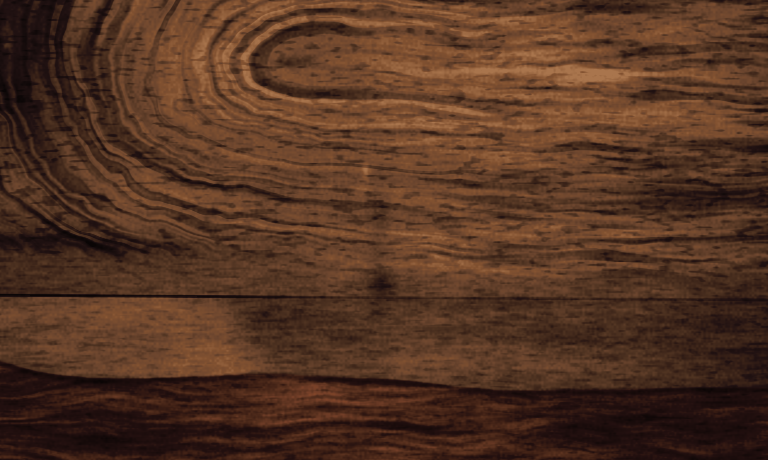
Give the GLSL for this texture, as a WebGL 1 fragment shader.

```glsl
precision highp float;
// Dark walnut boards: swirling figured grain above, pale sapwood and streaked heartwood below.
uniform vec2 u_resolution;

#define KNOT vec2(0.63, 0.882)
#define SEAM_Y 0.358
#define SWIRL_STRETCH 0.74
#define RING_FREQ 115.0
#define FIBRE_FREQ 160.0
#define RING_DEPTH 0.30
#define FIBRE_DEPTH 0.30
#define PORE_DEPTH 0.30
#define VIGNETTE 0.36
#define BRIGHTNESS 0.145

const vec3 CHAR   = vec3(0.13, 0.07, 0.07);
const vec3 COCOA  = vec3(0.22, 0.13, 0.09);
const vec3 UMBER  = vec3(0.31, 0.20, 0.13);
const vec3 WALNUT = vec3(0.42, 0.27, 0.18);
const vec3 AMBER  = vec3(0.51, 0.32, 0.19);
const vec3 HONEY  = vec3(0.62, 0.42, 0.27);

float hash(vec2 p) {
  vec3 q = fract(vec3(p.xyx) * 0.1031);
  q += dot(q, q.yzx + 33.33);
  return fract((q.x + q.y) * q.z);
}

float noise(vec2 p) {
  vec2 i = floor(p), f = fract(p);
  f = f * f * (3.0 - 2.0 * f);
  return mix(mix(hash(i), hash(i + vec2(1, 0)), f.x),
             mix(hash(i + vec2(0, 1)), hash(i + vec2(1, 1)), f.x), f.y);
}

float fbm(vec2 p) {
  float sum = 0.0, amp = 0.5;
  for (int i = 0; i < 4; i++) {
    sum += amp * noise(p);
    p = p * 2.03 + 17.3;
    amp *= 0.5;
  }
  return sum / 0.9375;
}

// One row of fibres, shifted at random so that their ends do not line up
float fibreRow(float x, float row) {
  x += 31.0 * hash(vec2(row, 5.0));
  float f = fract(x);
  return mix(hash(vec2(floor(x), row)), hash(vec2(floor(x) + 1.0, row)), f * f * (3.0 - 2.0 * f));
}

float fibres(vec2 p) {
  float row = floor(p.y);
  return mix(fibreRow(p.x, row), fibreRow(p.x, row + 1.0), smoothstep(0.0, 1.0, p.y - row));
}

// Soft elliptical spot
float spot(vec2 p, vec2 centre, vec2 radius) {
  vec2 q = (p - centre) / radius;
  return exp(-dot(q, q));
}

// Tone 0..1 runs through the palette; below 0 it sinks towards black
vec3 woodColor(float tone) {
  float s = tone * 5.0;
  vec3 c = mix(CHAR, COCOA, clamp(s, 0.0, 1.0));
  c = mix(c, UMBER, clamp(s - 1.0, 0.0, 1.0));
  c = mix(c, WALNUT, clamp(s - 2.0, 0.0, 1.0));
  c = mix(c, AMBER, clamp(s - 3.0, 0.0, 1.0));
  c = mix(c, HONEY, clamp(s - 4.0, 0.0, 1.4));
  return c * clamp(1.0 + 1.2 * tone, 0.3, 1.0);
}

// Rings wrap the knot on its left and run level on its right
float figuredTone(vec2 p) {
  float swirl = 1.0 - smoothstep(0.35, 1.0, p.x);
  vec2 d = p - KNOT + 0.09 * (vec2(fbm(p * 3.0), fbm(p * vec2(2.0, 4.0) + 9.0)) - 0.5);
  d += swirl * (0.022 * (noise(p * 11.0) - 0.5) + 0.010 * (noise(p * 34.0) - 0.5));
  d.y += 0.03 * max(d.x, 0.0) + 0.005 * noise(p * vec2(16.0, 30.0));
  float left = 0.5 * (sqrt(d.x * d.x + 0.01) - d.x);
  float v = length(vec2(left * SWIRL_STRETCH, d.y));
  float along = p.x + 0.6 * swirl * p.y;

  // Wide bands, then dense thin lines that fade in and out
  float broad = 0.50 * (fbm(vec2(p.x * 1.4, v * 18.0)) - 0.5) + 0.55 * (fbm(p * vec2(2.0, 5.0) + 3.0) - 0.5);
  float line = smoothstep(0.45, 0.85, fibres(vec2(along * 6.0 + 7.0, v * RING_FREQ)));
  line += 0.7 * smoothstep(0.5, 0.9, fibres(vec2(along * 4.0, v * RING_FREQ * 0.6)));
  float fibre = fibres(vec2(along * 15.0, v * FIBRE_FREQ)) - 0.5;
  float tone = 0.52 + broad + FIBRE_DEPTH * fibre;
  tone -= RING_DEPTH * line * (0.4 + 1.1 * noise(p * vec2(7.0, 15.0)));

  // Lit and shaded regions, bright streak, eye and corner knot
  tone += 0.22 * spot(p, vec2(1.1, 0.84), vec2(0.5, 0.2)) + 0.16 * spot(p, vec2(0.42, 0.82), vec2(0.2, 0.15));
  tone += 0.36 * spot(p, vec2(1.1, 0.832 + 0.02 * fbm(p * 9.0)), vec2(0.2, 0.013)) * (0.4 + noise(p * vec2(12.0, 90.0)));
  tone -= 0.50 * spot(p, vec2(0.05, 0.93), vec2(0.13, 0.15)) + 0.22 * spot(p, vec2(0.1, 0.65), vec2(0.3, 0.2));
  tone -= 0.45 * spot(d, vec2(0.0), vec2(0.035, 0.010)) + 0.18 * spot(p, vec2(0.62, 0.60), vec2(0.13, 0.03));
  tone += 0.65 * spot(p, vec2(0.012, 0.915), vec2(0.014, 0.03)) * noise(p * 70.0);
  return tone - 0.38 * spot(p, vec2(0.1, 0.478 - 0.04 * p.x), vec2(0.38, 0.02));
}

// Smooth pale wood on both sides of the seam
float sapwoodTone(vec2 p) {
  float grain = 0.32 * (fbm(vec2(p.x * 3.0, p.y * 38.0)) - 0.5) + 0.22 * (fibres(p * vec2(28.0, 150.0)) - 0.5);
  float mottle = 0.32 * (fbm(p * vec2(4.0, 7.0)) - 0.5);
  float shade = smoothstep(-0.03, 0.06, p.x - 0.53 + 0.45 * (p.y - 0.22));
  float lower = mix(0.54, 0.22, shade) + 0.15 * spot(p, vec2(1.0, 0.2), vec2(0.45, 0.05));
  lower -= 0.16 * spot(p, vec2(0.60, 0.31), vec2(0.12, 0.04)) + 0.25 * spot(p, vec2(0.765, 0.263), vec2(0.03, 0.007));
  float upper = 0.27 + 0.28 * spot(p, vec2(1.0, 0.425), vec2(0.5, 0.03));
  return mix(lower, upper, step(SEAM_Y - 0.006 * p.x, p.y)) + grain + mottle;
}

float heartwoodTone(vec2 p) {
  float v = p.y + 0.06 * fbm(p * vec2(4.0, 6.0));
  float streak = fbm(vec2(p.x * 4.5, v * 48.0)) - 0.5;
  float fibre = fibres(vec2(p.x * 13.0, v * 135.0)) - 0.5;
  return 0.15 + 0.95 * streak + 0.36 * fibre - 0.14 * spot(p, vec2(1.25, 0.09), vec2(0.3, 0.05));
}

void main() {
  vec2 p = gl_FragCoord.xy / u_resolution.y;
  float aspect = u_resolution.x / u_resolution.y;

  // Zones of the two boards
  float ragged = 0.012 * (fbm(vec2(p.x * 8.0, 3.0)) - 0.5);
  float bandTop = 0.455 - 0.04 * p.x + 3.0 * ragged;
  float heartEdge = 0.168 + 0.045 * exp(-8.0 * p.x) + 0.016 * spot(p, vec2(0.58, p.y), vec2(0.28, 1.0))
                  - 0.014 * smoothstep(0.8, 1.1, p.x) + ragged;
  float heart = 1.0 - smoothstep(-0.003, 0.003, p.y - heartEdge);
  float figured = smoothstep(-0.025, 0.025, p.y - bandTop);
  float tone = mix(sapwoodTone(p), figuredTone(p), figured);
  tone = mix(tone, heartwoodTone(p), heart);
  tone -= 0.32 * spot(p, vec2(p.x, heartEdge - 0.005), vec2(1.0, 0.007));

  // Short dark pores and grit, vertical stain and its pale nick
  float pores = smoothstep(0.55, 0.95, fibres(p * vec2(48.0, 165.0) + vec2(0.0, 3.0 * noise(p * 5.0))));
  tone -= PORE_DEPTH * pores * mix(0.55, 1.0, figured);
  tone += 0.05 * (noise(p * vec2(140.0, 11.0)) - 0.5) + 0.16 * (noise(p * 190.0) - 0.5);
  tone -= 0.20 * spot(p, vec2(0.825, 0.49), vec2(0.025, 0.14)) + 0.36 * spot(p, vec2(0.832, 0.385), vec2(0.028, 0.026));
  tone += 0.40 * spot(p, vec2(0.795, 0.627), vec2(0.007, 0.02));

  // Seam, darkest at the left
  float seam = 1.0 - smoothstep(0.001, 0.0045, abs(p.y - SEAM_Y + 0.006 * p.x));
  tone -= seam * mix(0.85, 0.22, smoothstep(0.4, 0.8, p.x));

  // Edge falloff and tint
  vec2 c = (p - vec2(0.5 * aspect, 0.58)) / vec2(0.5 * aspect, 0.62);
  tone += BRIGHTNESS - VIGNETTE * smoothstep(0.6, 1.4, length(c));
  vec3 tint = mix(vec3(1.0), vec3(1.06, 0.90, 0.86), heart);
  gl_FragColor = vec4(woodColor(tone) * tint, 1.0);
}
```
